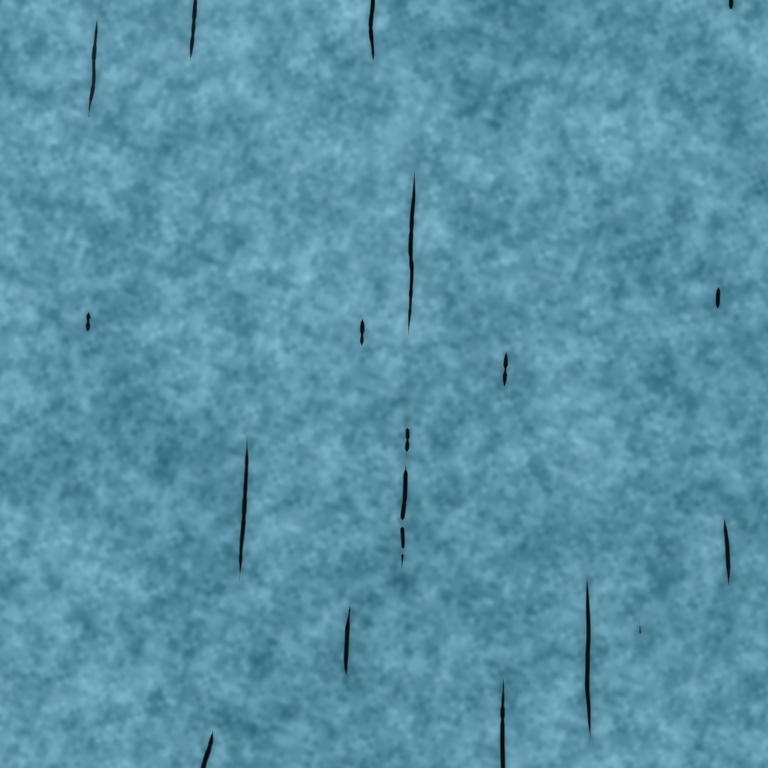
Give the GLSL for this texture, as a Shadertoy shader.

```glsl
// Weathered blue surface: mottled multi-scale noise crossed by thin dark cracks.
// Cracks are broken, beaded dashes strung along near-vertical threads,
// which bend toward the lower left corner.

const vec3 BASE_BLUE = vec3(0.357, 0.568, 0.650);
const vec3 MOTTLE_STEP = vec3(0.045, 0.045, 0.047);
const vec3 CRACK_COLOR = vec3(0.025, 0.060, 0.080);
const int THREADS = 10;
const int DASHES_PER_THREAD = 3;
const float CRACK_HALF_WIDTH = 0.0026;

float hash(vec2 p) {
    return fract(sin(dot(p, vec2(127.1, 311.7))) * 43758.5453);
}

float valueNoise(vec2 p) {
    vec2 cell = floor(p);
    vec2 f = fract(p);
    f = f * f * (3.0 - 2.0 * f);
    float low = mix(hash(cell), hash(cell + vec2(1.0, 0.0)), f.x);
    float high = mix(hash(cell + vec2(0.0, 1.0)), hash(cell + vec2(1.0, 1.0)), f.x);
    return mix(low, high, f.y);
}

// Zero-centred noise, rotated so that its lattice does not line up with others.
float layer(vec2 p, float frequency, float angle) {
    float c = cos(angle);
    float s = sin(angle);
    vec2 q = mat2(c, s, -s, c) * p * frequency + angle * 17.0;
    return valueNoise(q) - 0.5;
}

// Sum of blotches, clumps and fine grain, about one unit of deviation.
float mottle(vec2 p) {
    return 1.5 * layer(p, 5.0, 0.4)
         + 1.6 * layer(p, 14.0, 1.1)
         + 2.2 * layer(p, 32.0, 2.0)
         + 2.6 * layer(p, 66.0, 2.7)
         + 2.3 * layer(p, 135.0, 3.5);
}

// Bends straight vertical threads toward the lower left.
float threadCoordinate(vec2 p) {
    float depth = 1.0 - p.y;
    return p.x + 0.16 * depth * depth * exp(-3.0 * p.x);
}

// Returns dark ink (x) and the faint shade around it (y) for one dash.
vec2 crackDash(vec2 p, vec2 center, float halfLength, float lean, float beading, float softness) {
    float along = p.y - center.y;
    float t = abs(along) / halfLength;
    float wobble = 0.004 * (valueNoise(vec2(p.y * 28.0, center.x * 91.0)) - 0.5);
    float across = abs(p.x - center.x - lean * along - wobble);
    float bead = valueNoise(vec2(p.y * 110.0, center.x * 57.0));
    float gap = beading * (1.0 - smoothstep(0.2, 0.6, bead));
    float width = CRACK_HALF_WIDTH * (1.0 - pow(t, 4.0) - 1.3 * gap);
    float ink = 1.0 - smoothstep(width - softness, width + softness, across);
    float shade = exp(-pow(across / 0.007, 2.0)) * (1.0 - smoothstep(0.7, 1.3, t));
    return vec2(ink, shade);
}

// Scatters dashes along all threads and keeps the strongest coverage.
vec2 cracks(vec2 p, float softness) {
    vec2 bent = vec2(threadCoordinate(p), p.y);
    vec2 coverage = vec2(0.0);
    for (int i = 0; i < THREADS; i++) {
        float threadX = (float(i) + 0.15 + 0.7 * hash(vec2(float(i), 3.7))) / float(THREADS);
        for (int j = 0; j < DASHES_PER_THREAD; j++) {
            vec2 id = vec2(float(i), float(j));
            if (hash(id + 41.3) > 0.68) continue;
            vec2 center = vec2(threadX + 0.02 * (hash(id + 5.1) - 0.5),
                               (float(j) + hash(id + 9.2)) / float(DASHES_PER_THREAD));
            float size = hash(id + 13.6);
            float halfLength = mix(0.009, 0.105, size * size);
            float lean = 0.14 * (hash(id + 21.8) - 0.5);
            float beading = hash(id + 29.4);
            float strength = smoothstep(-0.1, 0.3, hash(id + 33.9));
            vec2 dash = crackDash(bent, center, halfLength, lean, beading, softness);
            coverage = max(coverage, dash * strength);
        }
    }
    return coverage;
}

void mainImage(out vec4 fragColor, in vec2 fragCoord) {
    vec2 p = fragCoord / iResolution.y;
    float softness = max(0.0014, 0.7 / iResolution.y);

    // Mottled ground
    vec3 color = BASE_BLUE + MOTTLE_STEP * mottle(p);

    // Cracks with a faint shaded rim
    vec2 crack = cracks(p, softness);
    color *= 1.0 - 0.14 * crack.y;
    color = mix(color, CRACK_COLOR, crack.x);

    fragColor = vec4(clamp(color, 0.0, 1.0), 1.0);
}
```
